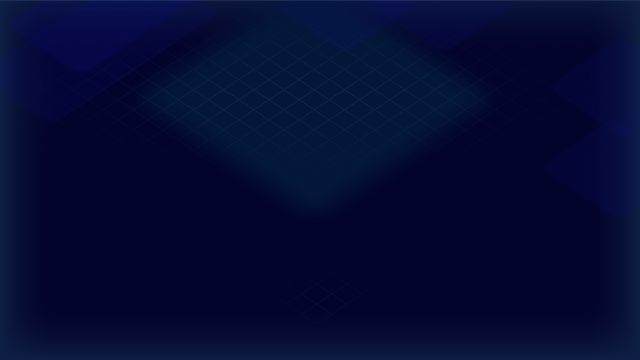
Write a WebGL 1 fragment shader that draws this background.

```glsl
precision highp float;
// Dark navy backdrop: a soft teal diamond, translucent slanted plates,
// a fading diamond lattice and a glow along the rim. All slanted parts
// are rounded boxes or line repeats in one skewed coordinate system.
uniform vec2 u_resolution;

// Lengths are in canvas heights.
const vec3 BASE_COLOR = vec3(0.008, 0.014, 0.170);
const vec3 TEAL_COLOR = vec3(0.012, 0.092, 0.222);
const vec3 PLATE_COLOR = vec3(0.045, 0.050, 0.500);
const vec3 RIM_COLOR = vec3(0.058, 0.120, 0.268);
const vec3 LINE_COLOR = vec3(0.340, 0.420, 0.550);

const float SLOPE = 0.667;
const float RIM_WIDTH = 0.16;
const float TOP_RIM_STRENGTH = 0.75;
const float TEAL_BLUR = 0.055;
const float PLATE_RADIUS = 0.025;
const float PLATE_BLUR = 0.006;
const float GRID_PITCH = 0.0465;
const float LINE_WIDTH = 0.0018;
const float GRID_ALPHA = 0.22;
const float LOWER_GRID_ALPHA = 0.10;
const vec2 GRID_ANCHOR = vec2(0.831, 0.667);
const vec2 GRID_CENTER = vec2(0.840, 0.735);
const vec2 GRID_SPREAD = vec2(0.53, 0.14);
const vec2 LOWER_TIP = vec2(0.880, 0.0995);
const vec2 LOWER_CENTER = vec2(0.905, 0.165);
const vec2 LOWER_SPREAD = vec2(0.14, 0.075);

// Distances along the two slanted axes, measured from the top left corner:
// x grows to the lower right, y to the upper right.
vec2 skew(vec2 p) {
  float down = 1.0 - p.y;
  return vec2(SLOPE * p.x + down, SLOPE * p.x - down)
       / sqrt(1.0 + SLOPE * SLOPE);
}

float roundedBox(vec2 p, vec2 halfSize, float radius) {
  vec2 d = abs(p) - halfSize + radius;
  return length(max(d, 0.0)) + min(max(d.x, d.y), 0.0) - radius;
}

// Blend one translucent plate over the colour.
vec3 addPlate(vec3 color, vec2 s, vec2 center, vec2 halfSize, float alpha) {
  float d = roundedBox(s - center, halfSize, PLATE_RADIUS);
  float cover = 1.0 - smoothstep(-PLATE_BLUR, PLATE_BLUR, d);
  return mix(color, PLATE_COLOR, alpha * cover);
}

// Coverage of the lattice lines, with a crossing at the skewed origin.
float lattice(vec2 s, float pixel) {
  vec2 d = abs(fract(s / GRID_PITCH + 0.5) - 0.5) * GRID_PITCH;
  vec2 line = clamp((0.5 * LINE_WIDTH - d) / pixel + 0.5, 0.0, 1.0);
  return max(line.x, line.y);
}

float spot(vec2 p, vec2 center, vec2 spread) {
  vec2 d = (p - center) / spread;
  return exp(-dot(d, d));
}

// Strength of the glow that falls off from all four sides.
float rimGlow(vec2 p, float width) {
  vec2 low = 1.0 - clamp(p / RIM_WIDTH, 0.0, 1.0);
  vec2 high = 1.0 - clamp((vec2(width, 1.0) - p) / RIM_WIDTH, 0.0, 1.0);
  low *= low;
  high *= high;
  high.y *= TOP_RIM_STRENGTH;
  return 1.0 - (1.0 - low.x) * (1.0 - low.y) * (1.0 - high.x) * (1.0 - high.y);
}

void main() {
  float pixel = 1.0 / u_resolution.y;
  vec2 p = gl_FragCoord.xy * pixel;
  vec2 s = skew(p);

  // Base, rim and central diamond
  vec3 color = mix(BASE_COLOR, RIM_COLOR, rimGlow(p, u_resolution.x * pixel));
  float teal = roundedBox(s - vec2(0.711, 0.258), vec2(0.272), 0.05);
  color = mix(color, TEAL_COLOR, 1.0 - smoothstep(-TEAL_BLUR, TEAL_BLUR, teal));

  // Plates: upper left, top, right
  color = addPlate(color, s, vec2(0.252, 0.051), vec2(0.116, 0.260), 0.15);
  color = addPlate(color, s, vec2(0.182, 0.185), vec2(0.117, 0.233), 0.20);
  color = addPlate(color, s, vec2(0.544, 0.525), vec2(0.112, 0.116), 0.16);
  color = addPlate(color, s, vec2(0.688, 0.676), vec2(0.119, 0.116), 0.14);
  color = addPlate(color, s, vec2(1.164, 0.757), vec2(0.122, 0.116), 0.14);
  color = addPlate(color, s, vec2(1.338, 0.560), vec2(0.120, 0.116), 0.14);

  // Main lattice
  float grid = lattice(s - skew(GRID_ANCHOR), pixel);
  grid *= GRID_ALPHA * spot(p, GRID_CENTER, GRID_SPREAD);
  color = mix(color, LINE_COLOR, grid);

  // Lower lattice, cut to the wedge above its tip
  vec2 tip = s - skew(LOWER_TIP);
  float wedge = smoothstep(-pixel, pixel, min(-tip.x, tip.y) + LINE_WIDTH);
  float lower = lattice(tip, pixel) * wedge;
  lower *= LOWER_GRID_ALPHA * spot(p, LOWER_CENTER, LOWER_SPREAD);
  color = mix(color, LINE_COLOR, lower);

  // Thin light line on the top edge
  float topLine = clamp((p.y - 1.0 + LINE_WIDTH) / pixel + 0.5, 0.0, 1.0);
  color = mix(color, LINE_COLOR, 0.35 * topLine);

  gl_FragColor = vec4(color, 1.0);
}
```
